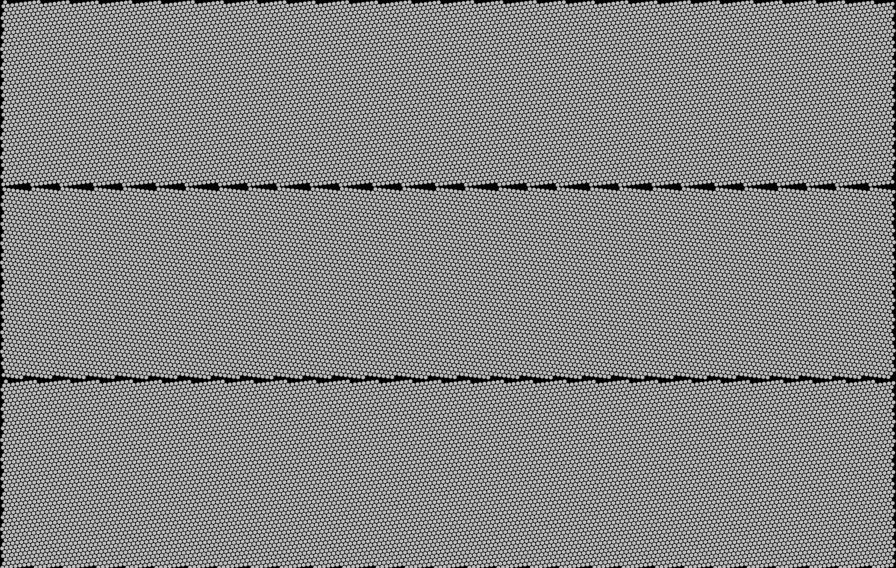
Give the GLSL for this pattern, as a WebGL 1 fragment shader.

```glsl
precision highp float;
// Three bands of close-packed grey discs, tilted in turn, with dark gaps along their borders.

uniform vec2 u_resolution;

const float DISCS_ACROSS = 202.0;               // disc spacings over the canvas width
const float SPACING = 1.0 / DISCS_ACROSS;
const float RADIUS = 0.43;                      // in disc spacings
const float ROW_STEP = 0.8660254;               // row height in disc spacings
const float TILT = 0.1241;                      // 7.1 degrees, in radians
const float LOWER_BORDER = 0.332;               // band borders, share of the height
const float UPPER_BORDER = 0.671;
const float BOTTOM_OVERHANG = 0.4;              // how far discs may cross the bottom edge
const float EDGE_SOFTNESS = 1.2;                // in pixels
const vec3 DISC_COLOR = vec3(0.76);
const vec3 GAP_COLOR = vec3(0.01);

// Coverage by the discs of one tilted lattice that fit wholly between two heights.
// The anchor is the centre of one disc; all lengths are in disc spacings.
float discBand(vec2 p, float bottom, float top, vec2 anchor, float tilt, float pixel) {
  vec2 along = vec2(cos(tilt), sin(tilt));
  vec2 across = vec2(-along.y, along.x);
  vec2 local = vec2(dot(p - anchor, along), dot(p - anchor, across));
  float firstRow = floor(local.y / ROW_STEP);
  vec2 low = vec2(RADIUS, bottom + RADIUS - 0.001);
  vec2 high = vec2(DISCS_ACROSS - RADIUS, top - RADIUS + 0.001);
  float coverage = 0.0;

  // The two nearest discs in each of the two nearest rows
  for (int j = 0; j < 2; j++) {
    float row = firstRow + float(j);
    float stagger = 0.5 * mod(row, 2.0);
    float firstColumn = floor(local.x - stagger);
    for (int i = 0; i < 2; i++) {
      vec2 site = vec2(firstColumn + float(i) + stagger, row * ROW_STEP);
      vec2 center = anchor + along * site.x + across * site.y;
      vec2 inside = step(low, center) * step(center, high);
      float edge = RADIUS - distance(local, site);
      coverage += inside.x * inside.y * clamp(0.5 + edge / (EDGE_SOFTNESS * pixel), 0.0, 1.0);
    }
  }
  return coverage;
}

void main() {
  float pixel = 1.0 / (u_resolution.x * SPACING);
  vec2 p = gl_FragCoord.xy * pixel;
  float height = u_resolution.y * pixel;
  float lower = LOWER_BORDER * height;
  float upper = UPPER_BORDER * height;

  // Each lattice is anchored by a disc touching one border of its band
  float coverage = discBand(p, -BOTTOM_OVERHANG, lower, vec2(3.5, RADIUS), TILT, pixel);
  coverage += discBand(p, lower, upper, vec2(0.0, upper - RADIUS), -TILT, pixel);
  coverage += discBand(p, upper, height, vec2(8.7, height - RADIUS), TILT, pixel);

  gl_FragColor = vec4(mix(GAP_COLOR, DISC_COLOR, min(coverage, 1.0)), 1.0);
}
```
